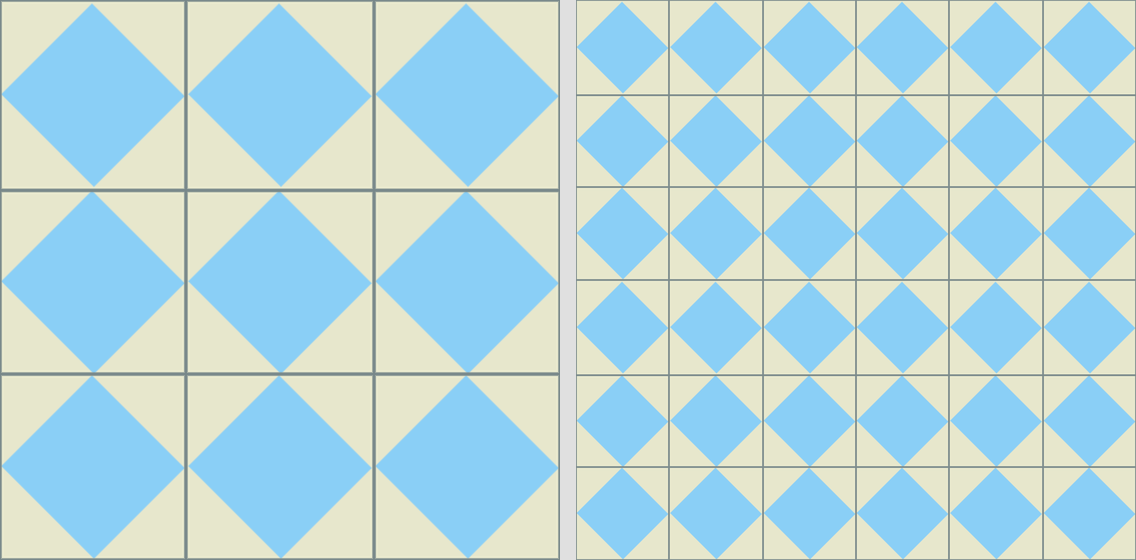
Left: one tile. Right: repeated 2 by 2.
Give the GLSL for this pattern, as a Shadertoy shader.

```glsl
// Three by three cream tiles with sky-blue diamonds and thin grey joints.

const vec3 CREAM = vec3(0.906, 0.906, 0.80);
const vec3 SKY   = vec3(0.54, 0.81, 0.965);
const vec3 JOINT = vec3(0.47, 0.535, 0.54);
const vec3 GLOW  = vec3(0.97, 0.97, 0.85);

// Inner joint positions: x = first and second column, then rows
const vec2 COLUMN_JOINTS = vec2(0.332, 0.668);
const vec2 ROW_JOINTS    = vec2(0.332, 0.660);

const float JOINT_HALF_WIDTH = 0.0031;
const vec2 DIAMOND_HALF_SIZE = vec2(0.162, 0.1655);

// Start and end of the tile holding p along one axis
vec2 tileSpan(float p, vec2 joints) {
    if (p < joints.x) return vec2(0.0, joints.x);
    if (p < joints.y) return joints;
    return vec2(joints.y, 1.0);
}

// Distance to the nearer end of a span
float spanEdge(float p, vec2 span) {
    return min(p - span.x, span.y - p);
}

// Signed distance to a diamond, sized along its two diagonal directions
float diamondDistance(vec2 p, vec2 halfSize) {
    vec2 d = abs(vec2(p.x + p.y, p.y - p.x)) - halfSize;
    return max(d.x, d.y) * inversesqrt(2.0);
}

// Coverage of a shape from its signed distance
float coverage(float dist, float softness) {
    return 1.0 - smoothstep(-softness, softness, dist);
}

void mainImage(out vec4 fragColor, in vec2 fragCoord) {
    vec2 uv = fract(fragCoord / iResolution.xy);
    float pixel = 1.0 / min(iResolution.x, iResolution.y);

    // Tile layout
    vec2 spanX = tileSpan(uv.x, COLUMN_JOINTS);
    vec2 spanY = tileSpan(uv.y, ROW_JOINTS);
    vec2 center = 0.5 * vec2(spanX.x + spanX.y, spanY.x + spanY.y);
    float edge = min(spanEdge(uv.x, spanX), spanEdge(uv.y, spanY));

    // Cream ground with a pale rim beside the joints
    float rim = coverage(abs(edge - 0.0053) - 0.0008, max(pixel, 0.0012));
    vec3 color = mix(CREAM, GLOW, 0.6 * rim);

    // Diamond
    float diamond = diamondDistance(uv - center, DIAMOND_HALF_SIZE);
    color = mix(color, SKY, coverage(diamond, max(pixel, 0.001)));

    // Joints
    color = mix(color, JOINT, coverage(edge - JOINT_HALF_WIDTH, max(pixel, 0.001)));

    fragColor = vec4(color, 1.0);
}
```
